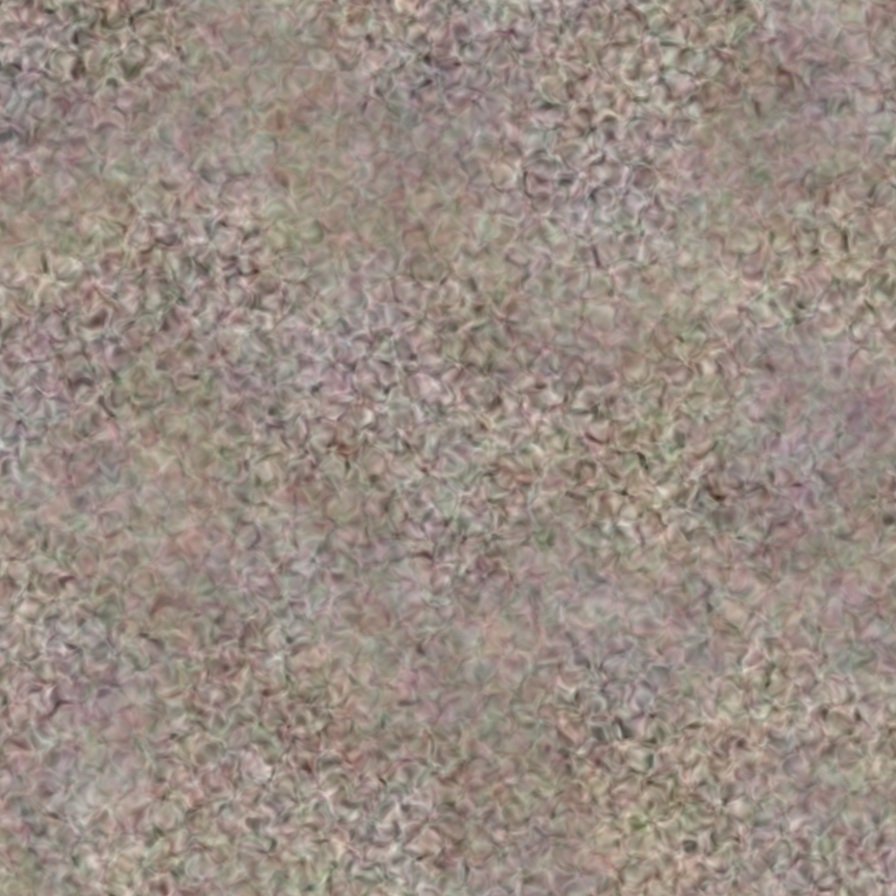
Reproduce this texture procedurally as a WebGL 1 fragment shader.

```glsl
precision highp float;
// Weathered pinkish-grey granite with fine, soft mineral grains.
// Layers of rotated gradient noise set the clouding, the grain and the
// dark flecks; separate layers tint it from rose to olive and mauve.

uniform vec2 u_resolution;

// Unit gradient with a random direction for a lattice corner
vec2 gradient(vec2 corner) {
  vec3 q = fract(vec3(corner.xyx) * vec3(0.1031, 0.1030, 0.0973));
  q += dot(q, q.yzx + 33.33);
  float angle = 6.2832 * fract((q.x + q.y) * q.z);
  return vec2(cos(angle), sin(angle));
}

// Gradient noise, roughly -0.7 to 0.7
float noise(vec2 p) {
  vec2 i = floor(p);
  vec2 f = p - i;
  vec2 w = f * f * f * (f * (f * 6.0 - 15.0) + 10.0);
  float a = dot(gradient(i), f);
  float b = dot(gradient(i + vec2(1.0, 0.0)), f - vec2(1.0, 0.0));
  float c = dot(gradient(i + vec2(0.0, 1.0)), f - vec2(0.0, 1.0));
  float d = dot(gradient(i + vec2(1.0, 1.0)), f - vec2(1.0, 1.0));
  return mix(mix(a, b, w.x), mix(c, d, w.x), w.y);
}

// Noise at a given frequency, turned and shifted so layers never align
float layer(vec2 p, float frequency, float seed) {
  float c = cos(seed);
  float s = sin(seed);
  return noise(mat2(c, s, -s, c) * p * frequency + seed * 37.0 + 200.0);
}

void main() {
  vec2 uv = gl_FragCoord.xy / u_resolution;

  // Bend the domain slightly so that grains become ragged
  vec2 p = uv + 0.008 * vec2(layer(uv, 45.0, 1.3), layer(uv, 45.0, 2.6));

  // Broad clouding and medium blotches
  float clouds = 0.065 * layer(p, 5.0, 0.4)
               + 0.075 * layer(p, 13.0, 1.9)
               + 0.085 * layer(p, 32.0, 3.1);

  // Fine grain, stronger in some regions than in others
  float region = smoothstep(-0.4, 0.35, layer(uv, 4.5, 5.2) + 0.5 * layer(uv, 11.0, 0.9));
  float grain = 0.17 * layer(p, 66.0, 2.2)
              + 0.17 * layer(p, 105.0, 4.3)
              + 0.07 * layer(p, 180.0, 0.7);
  float light = clouds + grain * mix(0.6, 1.2, region);

  // Small dark flecks and pale crystals
  float flecks = smoothstep(0.16, 0.55, layer(p, 62.0, 5.7));
  float crystals = smoothstep(0.16, 0.55, layer(p, 55.0, 3.8));
  light += mix(0.4, 1.0, region) * (0.07 * crystals - 0.17 * flecks);

  // Rose to olive tint, and mauve to cream tint
  float rose = 0.6 * layer(p, 14.0, 4.9) + 0.9 * layer(p, 40.0, 1.1) + 0.6 * layer(p, 85.0, 2.9);
  float mauve = 0.9 * layer(p, 6.0, 3.5) + 0.7 * layer(p, 28.0, 5.0) + 0.5 * layer(p, 75.0, 0.2);

  vec3 stone = vec3(0.608, 0.557, 0.522);
  vec3 color = stone + light * vec3(1.0, 1.02, 1.0);
  color += rose * vec3(0.045, -0.04, -0.008);
  color += mauve * vec3(-0.015, -0.015, 0.05);
  color = mix(color, color * vec3(0.97, 1.0, 1.0), flecks);

  gl_FragColor = vec4(clamp(color, 0.0, 1.0), 1.0);
}
```
